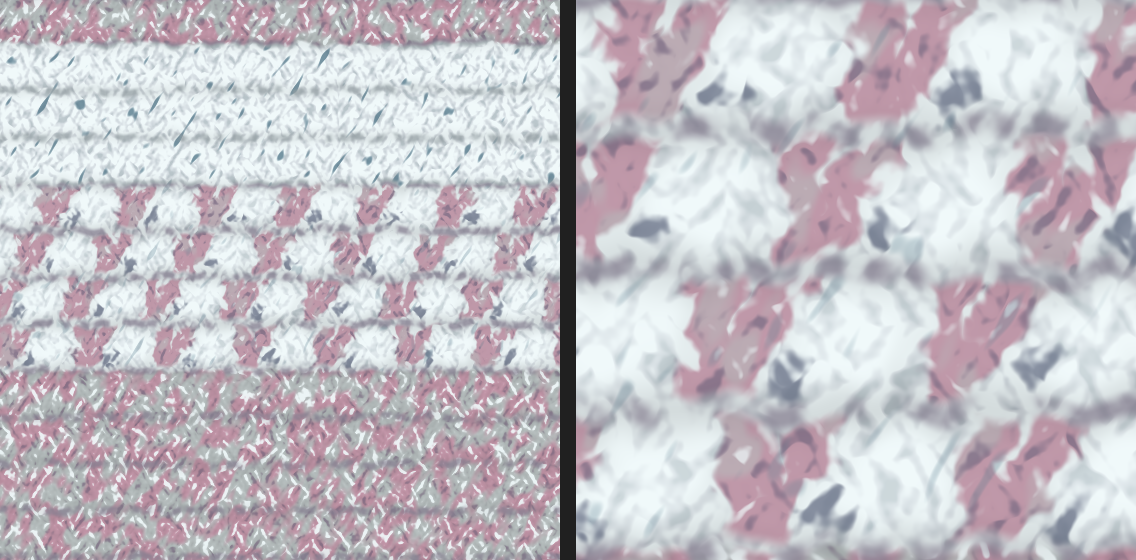
Left: the whole. Right: its middle third, enlarged.
Give the GLSL for this texture, as a WebGL 2 fragment shader.

```glsl
#version 300 es
precision highp float;

#define ROWS 12.0
#define ROW_SHIFT 0.06
#define REPEATS 7.0
#define STRANDS 105.0
#define WEAR 0.09
#define WHITE vec3(0.94, 0.975, 0.98)
#define LIGHT vec3(0.84, 0.87, 0.89)
#define SHADE vec3(0.71, 0.76, 0.78)
#define ROSE vec3(0.74, 0.57, 0.64)
#define SAGE vec3(0.70, 0.73, 0.73)
#define PLUM vec3(0.47, 0.40, 0.50)
#define TEAL vec3(0.34, 0.48, 0.55)

uniform vec2 u_resolution;
out vec4 fragColor;

vec2 gradientAt(vec2 cell) {
    vec3 h = fract(cell.xyx * vec3(0.1031, 0.1030, 0.0973));
    h += dot(h, h.yzx + 33.33);
    float angle = 6.2832 * fract((h.x + h.y) * h.z);
    return vec2(cos(angle), sin(angle));
}

// Gradient noise, roughly -1 to 1
float noise(vec2 p) {
    vec2 i = floor(p), f = p - i;
    vec2 w = f * f * f * (f * (f * 6.0 - 15.0) + 10.0);
    vec2 e = vec2(1.0, 0.0);
    float top = mix(dot(gradientAt(i), f), dot(gradientAt(i + e), f - e), w.x);
    float bottom = mix(dot(gradientAt(i + e.yx), f - e.yx),
                       dot(gradientAt(i + e.xx), f - e.xx), w.x);
    return 1.5 * mix(top, bottom, w.y);
}

// Noise stretched along a slanted yarn; lean is +1 for rising, -1 for falling
float strand(vec2 p, float lean, float density) {
    vec2 along = vec2(0.54 * lean, -0.84);
    vec2 across = vec2(-along.y, along.x);
    return noise(density * vec2(dot(p, across), 0.36 * dot(p, along)) + 17.0 * lean + 40.0);
}

float band(float y, float from, float to) {
    return smoothstep(from - 0.05, from + 0.05, y) * (1.0 - smoothstep(to - 0.05, to + 0.05, y));
}

void main() {
    vec2 p = gl_FragCoord.xy / u_resolution;
    p.y = 1.0 - p.y;

    // Uneven rows, counted from the top
    float y = p.y * ROWS + ROW_SHIFT + WEAR * noise(p * vec2(34.0, 9.0));
    float row = floor(y), v = y - row;
    float motifRows = band(y, 4.0, 8.0);
    float plainRows = band(y, 1.0, 4.0);
    float tweedRows = 1.0 - band(y, 1.0, 8.0);

    // Interlaced yarns
    float rising = strand(p, 1.0, STRANDS);
    float falling = strand(p, -1.0, STRANDS);
    float fibre = mix(falling, rising, smoothstep(-0.12, 0.12, noise(p * 38.0 + 9.0) + 0.06));
    float fuzz = noise(p * 150.0 + 3.0);
    float relief = fibre + 0.25 * fuzz;

    // White yarn
    vec3 white = mix(LIGHT, WHITE, smoothstep(-0.35, 0.2, relief));
    white = mix(white, SHADE, 0.85 * smoothstep(0.25, 0.75, -relief));

    // Tweed yarn with rose and sage patches, pale streaks and dark gaps
    float patches = noise(p * vec2(27.0, 24.0) + 5.0) + 0.7 * strand(p + 3.0, 1.0, 62.0);
    vec3 tweed = mix(SAGE, ROSE, smoothstep(-0.35, 0.4, patches));
    tweed *= 1.0 + 0.12 * relief;
    tweed = mix(tweed, WHITE, 0.9 * smoothstep(0.2, 0.6, relief));
    tweed = mix(tweed, PLUM, 0.65 * smoothstep(0.3, 0.85, -relief));

    // V stitches, shifted sideways from row to row
    vec4 shifts = vec4(0.66, 0.37, 0.98, 0.13);
    float shift = shifts[int(clamp(row - 4.0, 0.0, 3.0))];
    float q = fract(p.x * REPEATS - shift + 0.5) - 0.5;
    q += 0.18 * (v - 0.5) + WEAR * noise(p * vec2(45.0, 40.0) + 21.0);
    float leg = abs(abs(q) - 0.16 * (1.0 - v));
    float inRow = smoothstep(0.0, 0.12, v) * (1.0 - smoothstep(0.83, 0.98, v));
    float stitch = motifRows * inRow * (1.0 - smoothstep(0.07, 0.13, leg + 0.05 * relief));
    vec3 legColor = mix(ROSE, SAGE, 0.5 * smoothstep(0.1, 0.6, -patches));
    legColor = mix(legColor, PLUM, 0.75 * smoothstep(0.2, 0.7, -relief));
    legColor = mix(legColor, WHITE, 0.7 * smoothstep(0.35, 0.8, relief));

    // Rounded white puffs between the V stitches
    float puff = length(vec2((0.5 - abs(q)) * 2.2, (v - 0.5) * 1.7));
    vec3 puffed = mix(mix(white, WHITE, 0.35), white * 0.93, smoothstep(0.3, 0.95, puff));
    vec3 color = mix(white, puffed, motifRows);
    color = mix(color, tweed, tweedRows);
    color = mix(color, legColor, 0.92 * stitch);

    // Dark hole beside each V
    float hole = length(vec2((q - 0.29) * 1.7, (v - 0.74) * 0.8));
    hole = 1.0 - smoothstep(0.04, 0.16, hole + 0.12 * relief);
    color = mix(color, mix(PLUM, TEAL, 0.5), 0.75 * motifRows * hole);

    // Stray teal flecks in the plain rows
    float fleck = smoothstep(0.5, 0.75, strand(p + 7.0, 1.0, 72.0));
    color = mix(color, TEAL, 0.8 * fleck * (plainRows + 0.35 * motifRows));

    // Broken seams between rows
    float edge = min(v, 1.0 - v);
    float broken = smoothstep(-0.5, 0.45, noise(p * vec2(48.0, 20.0) + 12.0) - 0.3 * relief);
    float seam = (1.0 - smoothstep(0.02, 0.13, edge)) * broken;
    vec3 seamColor = mix(SHADE * 0.86, mix(PLUM, SHADE, 0.35), 1.0 - plainRows);
    color = mix(color, seamColor, 0.72 * seam);
    color *= 1.0 - 0.05 * (1.0 - smoothstep(0.0, 0.3, edge));

    fragColor = vec4(clamp(color, 0.0, 1.0), 1.0);
}
```
